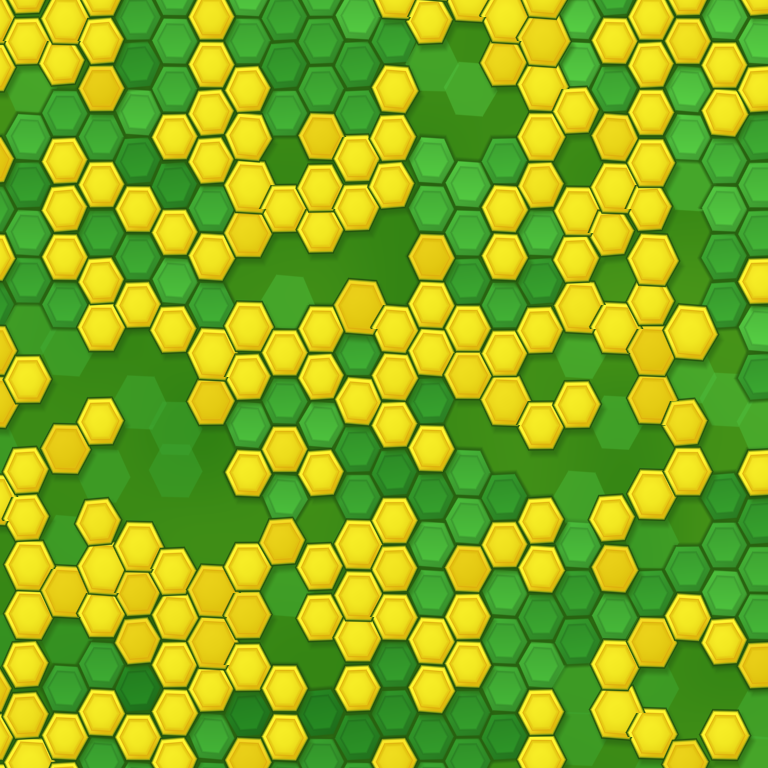
A WebGL 2 fragment shader for this pattern:

```glsl
#version 300 es
precision highp float;

// Glossy yellow hexagon tiles in chains over a floor of green hexagons.
// Three passes over the neighbouring cells of a staggered grid paint the
// green floor, then the soft shadows, then the bevelled yellow tiles.

uniform vec2 u_resolution;
out vec4 fragColor;

const vec3 DEEP_GREEN = vec3(0.15, 0.37, 0.06);
const vec3 LEAF = vec3(0.13, 0.50, 0.12);
const vec3 MINT = vec3(0.32, 0.77, 0.25);
const vec3 OLIVE = vec3(0.60, 0.66, 0.09);
const vec3 GOLD = vec3(0.87, 0.73, 0.05);
const vec3 LEMON = vec3(0.96, 0.92, 0.14);

float hash(vec2 p) {
    vec3 q = fract(p.xyx * vec3(0.1031, 0.1030, 0.0973) + 0.37);
    q += dot(q, q.yzx + 33.33);
    return fract((q.x + q.y) * q.z);
}

float noise(vec2 p) {
    vec2 i = floor(p), f = fract(p);
    f = f * f * (3.0 - 2.0 * f);
    return mix(mix(hash(i), hash(i + vec2(1, 0)), f.x),
               mix(hash(i + vec2(0, 1)), hash(i + vec2(1, 1)), f.x), f.y);
}

// Distance to a hexagon with a flat top and the given apothem.
float hexagon(vec2 p, float apothem) {
    p = abs(p);
    return max(p.y, dot(p, vec2(0.866, 0.5))) - apothem;
}

mat2 turn(float a) {
    return mat2(cos(a), sin(a), -sin(a), cos(a));
}

// Coverage of the inside of a shape, softened over the width w.
float fill(float d, float w) {
    return smoothstep(w, -w, d);
}

vec3 greenTile(vec3 color, vec2 q, float rnd, float light, bool open, float w) {
    vec3 face = mix(LEAF, MINT, clamp(0.65 * rnd + light - 0.3, 0.0, 1.0));
    if (open) {
        // Bare floor keeps only a few faint, flat patches.
        return mix(color, face, 0.5 * step(0.62, rnd) * fill(hexagon(q, 0.55), w));
    }
    float d = hexagon(q, 0.465);
    color = mix(color, DEEP_GREEN, 0.85 * fill(d - 0.06, 0.05));
    vec3 rim = face * (0.93 + 0.22 * dot(q, vec2(-0.5, 0.8)));
    color = mix(color, rim, fill(d, w));
    color = mix(color, face * 0.84, fill(d + 0.10, w));
    return mix(color, face * (1.0 - 0.15 * q.y), fill(d + 0.135, w * 1.5));
}

vec3 yellowTile(vec3 color, vec2 q, float size, float rnd, float w) {
    float d = hexagon(q, size);
    float slope = dot(q, vec2(-0.5, 0.85)) / size;
    vec3 body = mix(LEMON, GOLD, 0.65 * smoothstep(0.75, 1.0, rnd));
    color = mix(color, DEEP_GREEN * 0.85, fill(d - 0.035, w));
    color = mix(color, OLIVE, fill(d - 0.005, w));
    // Bevelled rim, lit from the upper left.
    vec3 rim = mix(GOLD, body + 0.05, smoothstep(-0.9, 0.1, slope));
    color = mix(color, rim, fill(d + 0.02, w));
    // Golden groove with a thin warm line at its outer side.
    color = mix(color, GOLD * vec3(1.0, 0.92, 1.0), fill(d + 0.085, w));
    color = mix(color, mix(GOLD, body, 0.35), fill(d + 0.105, w));
    // Face brightens towards its middle.
    vec3 face = mix(mix(GOLD, body, 0.7), body, smoothstep(0.9, 0.3, length(q) / size));
    return mix(color, face + 0.03 * slope, fill(d + 0.15, w * 1.4));
}

void main() {
    vec2 uv = gl_FragCoord.xy / u_resolution.y;
    vec2 p = uv * vec2(18.15, 16.0) + vec2(0.2, 0.35);
    float w = 15.0 / u_resolution.y;
    float light = 0.2 + 0.3 * uv.x + 0.38 * uv.y;

    // Bare floor: broad drifts of grass green.
    vec3 color = mix(vec3(0.17, 0.49, 0.07), vec3(0.30, 0.60, 0.10),
                     clamp(0.7 * noise(p * 0.4) + 0.5 * light - 0.1, 0.0, 1.0));

    float column = round(p.x / 0.866);
    for (int layer = 0; layer < 3; layer++) {
        for (int k = 0; k < 9; k++) {
            float c = column + float(k % 3 - 1);
            float stagger = 0.5 * mod(c, 2.0);
            float r = round(p.y - stagger) + float(k / 3 - 1);
            vec2 id = vec2(c, r) + 40.0;
            vec2 center = vec2(c * 0.866, r + stagger);
            float rnd = hash(id);
            float rnd2 = hash(id + 71.3);

            // Yellow tiles cluster along falling diagonals.
            vec2 along = vec2(dot(center, vec2(0.866, -0.5)) * 0.3,
                              dot(center, vec2(0.5, 0.866)) * 0.8);
            bool yellow = mix(rnd, noise(along + 23.0), 0.45) > 0.49;
            bool open = noise(center * 0.26 + 57.0) > 0.56;

            // Tiles on bare floor are larger and looser.
            float loose = open ? 1.0 : 0.15;
            vec2 shift = (vec2(rnd2, hash(id + 13.7)) - 0.5) * 0.16 * loose;
            vec2 q = turn((rnd2 - 0.5) * 0.16) * (p - center - shift);
            float size = 0.465 + loose * 0.10 * rnd2 * rnd2;

            if (layer == 0) color = greenTile(color, q, rnd2, light, open, w);
            else if (yellow && layer == 1) {
                float shade = hexagon(q - vec2(0.07, -0.11), size);
                color = mix(color, DEEP_GREEN, 0.55 * fill(shade - 0.03, 0.09));
            }
            else if (yellow) color = yellowTile(color, q, size, hash(id + 5.1), w);
        }
    }
    fragColor = vec4(clamp(color, 0.0, 1.0), 1.0);
}
```
